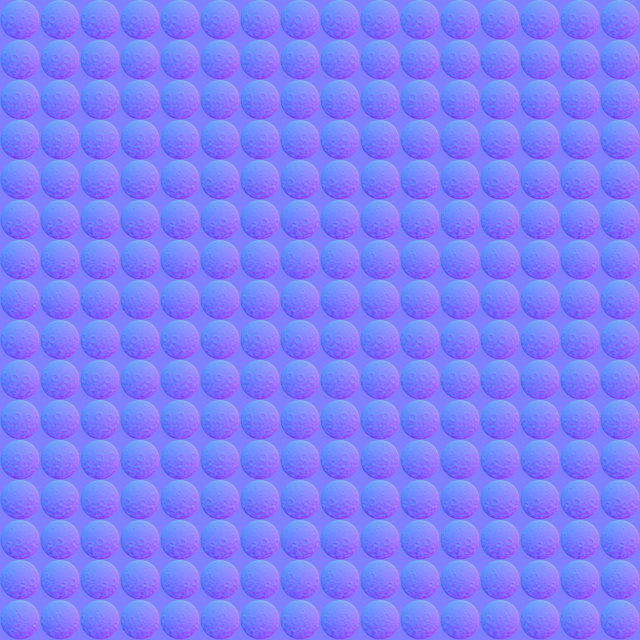
Give the GLSL for this texture map, as a WebGL 1 fragment shader.

```glsl
precision highp float;

uniform vec2 u_resolution;

const float TAU = 6.2831853;
const float GRID = 16.0;
const float FRAMES_PER_TURN = 128.0;
const vec2 BALL_CENTER = vec2(0.5, 0.508);
const float BALL_RADIUS = 0.488;

float hash(float n) {
  return fract(sin(n * 12.9898 + 4.137) * 43758.547);
}

vec3 latticeGradient(vec3 cell) {
  float n = dot(cell, vec3(1.0, 17.0, 59.0));
  return vec3(hash(n), hash(n + 0.31), hash(n + 0.67)) * 2.0 - 1.0;
}

float corner(vec3 cell, vec3 f, vec3 offset) {
  return dot(latticeGradient(cell + offset), f - offset);
}

float gradientNoise(vec3 p) {
  vec3 c = floor(p);
  vec3 f = p - c;
  vec3 u = f * f * f * (f * (f * 6.0 - 15.0) + 10.0);
  vec2 e = vec2(0.0, 1.0);
  float near = mix(mix(corner(c, f, e.xxx), corner(c, f, e.yxx), u.x),
                   mix(corner(c, f, e.xyx), corner(c, f, e.yyx), u.x), u.y);
  float far = mix(mix(corner(c, f, e.xxy), corner(c, f, e.yxy), u.x),
                  mix(corner(c, f, e.xyy), corner(c, f, e.yyy), u.x), u.y);
  return mix(near, far, u.z);
}

// Rotation about the vertical axis; positive angles carry the front rightwards
vec3 spin(vec3 v, float angle) {
  float c = cos(angle);
  float s = sin(angle);
  return vec3(v.x * c + v.z * s, v.y, v.z * c - v.x * s);
}

vec3 onSphere(float longitude, float height) {
  float ring = sqrt(1.0 - height * height);
  return vec3(ring * sin(longitude), height, ring * cos(longitude));
}

float bell(float x, float center, float width) {
  float t = (x - center) / width;
  return exp(-t * t);
}

// Tilt of a bowl with a raised rim
vec2 craterTilt(vec3 q, vec3 center, float radius) {
  vec3 away = (q - center) / radius;
  float d = length(away);
  if (d > 1.9) return vec2(0.0);
  float profile = 0.65 * bell(d, 1.2, 0.25) - bell(d, 0.72, 0.25);
  return away.xy / max(d, 0.05) * profile;
}

vec2 largeCraters(vec3 q, float angle) {
  vec2 tilt = vec2(0.0);
  for (int i = 0; i < 9; i++) {
    float k = float(i);
    float longitude = (k + 0.6 * hash(k + 3.0)) * TAU / 9.0 + angle;
    float height = mix(-0.32, 0.3, hash(k + 21.0));
    float radius = mix(0.13, 0.21, hash(k + 47.0));
    tilt += craterTilt(q, onSphere(longitude, height), radius);
  }
  return tilt;
}

vec2 smallCraters(vec3 q, float angle) {
  vec2 tilt = vec2(0.0);
  for (int i = 0; i < 34; i++) {
    float k = float(i);
    float longitude = TAU * hash(k + 101.0) + angle;
    float height = mix(-0.9, 0.95, (k + hash(k + 163.0)) / 34.0);
    float radius = mix(0.06, 0.11, hash(k + 211.0));
    tilt += craterTilt(q, onSphere(longitude, height), radius);
  }
  return tilt;
}

// Lumpy ground from the slope of noise fixed to the turning surface
vec2 roughTilt(vec3 q, float angle, float frequency) {
  vec2 e = vec2(0.06, 0.0);
  float here = gradientNoise(spin(q, -angle) * frequency);
  float right = gradientNoise(spin(q + e.xyy, -angle) * frequency);
  float above = gradientNoise(spin(q + e.yxy, -angle) * frequency);
  return (here - vec2(right, above)) / (e.x * frequency);
}

vec3 ballNormal(vec2 p, float angle) {
  float r2 = min(dot(p, p), 1.0);
  vec3 q = vec3(p, sqrt(1.0 - r2));
  float rim = smoothstep(0.9, 1.0, sqrt(r2));
  float roughness = mix(0.035, 0.17, smoothstep(0.2, -0.55, p.y));
  vec2 tilt = p * (0.3 + 0.22 * rim);
  tilt += 0.2 * largeCraters(q, angle) + 0.16 * smallCraters(q, angle);
  tilt += roughness * roughTilt(q, angle, 6.0);
  return normalize(vec3(tilt, sqrt(max(1.0 - dot(tilt, tilt), 0.05))));
}

vec3 sheetNormal(vec2 uv, float pixel) {
  vec2 cell = floor(uv * GRID);
  vec2 p = (fract(uv * GRID) - BALL_CENTER) / BALL_RADIUS;
  float edge = pixel * GRID / BALL_RADIUS * 0.5;
  float cover = 1.0 - smoothstep(1.0 - edge, 1.0 + edge, length(p));
  vec3 flatNormal = vec3(0.0, 0.0, 1.0);
  if (cover <= 0.0) return flatNormal;
  float frame = (GRID - 1.0 - cell.y) * GRID + cell.x;
  return mix(flatNormal, ballNormal(p, frame * TAU / FRAMES_PER_TURN), cover);
}

void main() {
  float pixel = 1.0 / min(u_resolution.x, u_resolution.y);
  vec3 sum = vec3(0.0);
  // Four samples per pixel
  for (int i = 0; i < 4; i++) {
    vec2 offset = vec2(mod(float(i), 2.0), floor(float(i) * 0.5)) * 0.5 - 0.25;
    sum += sheetNormal((gl_FragCoord.xy + offset) / u_resolution, pixel);
  }
  gl_FragColor = vec4(sum * 0.125 + vec3(0.498, 0.498, 0.5), 1.0);
}
```
